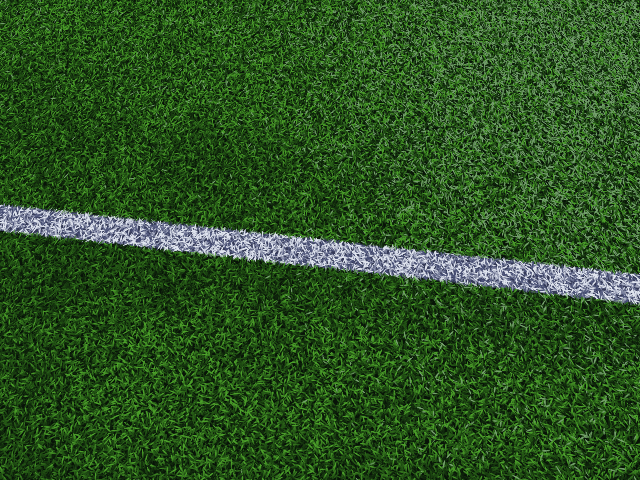
Write a WebGL 2 fragment shader that draws this texture.

```glsl
#version 300 es
precision highp float;
// Artificial turf seen at a slant, crossed by a sloping painted stripe.
// Layers of jittered cells each hold one tapered blade; a blade takes its
// colour from where it is rooted, so the stripe gets a ragged edge.

#define DENSITY 80.0        // blade cells per unit height at the bottom
#define RECESSION 0.42      // how much blades shrink towards the top
#define LAYERS 5
#define BLADE_WIDTH 0.15    // half width, in cells
#define STRIPE_START 0.547  // height of the stripe at the left side
#define STRIPE_SLOPE -0.112
#define STRIPE_HALF 0.027
#define SHEEN 0.5           // share of pale blades where glare is strongest
#define MOTTLE 0.1
#define EXPOSURE 1.14

uniform vec2 u_resolution;
out vec4 fragColor;

const vec3 SOIL = vec3(0.03, 0.075, 0.03);
const vec3 DEEP_GREEN = vec3(0.05, 0.125, 0.04);
const vec3 MID_GREEN = vec3(0.13, 0.32, 0.075);
const vec3 LIT_GREEN = vec3(0.30, 0.63, 0.165);
const vec3 PALE_GREEN = vec3(0.46, 0.63, 0.43);
const vec3 PAINT_SHADE = vec3(0.27, 0.30, 0.45);
const vec3 PAINT_LIGHT = vec3(0.88, 0.90, 0.94);

vec3 hash3(vec2 p) {
    vec3 a = fract(vec3(p.xyx) * vec3(0.1031, 0.1030, 0.0973));
    a += dot(a, a.yxz + 33.33);
    return fract((a.xxy + a.yzz) * a.zyx);
}

// Small uneven tufts, about -1 to 1
float patches(vec2 p) {
    float v = sin(p.y * 14.0 - p.x * 5.0 + 1.7 * sin(p.x * 11.0));
    v += sin(p.x * 27.0 + p.y * 19.0 + 2.0 * sin(p.y * 23.0));
    v += sin(p.y * 41.0 - p.x * 33.0 + 2.0 * sin(p.x * 37.0));
    return v / 3.0;
}

// Soft oval spot
float spot(vec2 p, vec2 centre, vec2 radius) {
    vec2 d = (p - centre) / radius;
    return exp(-dot(d, d));
}

// Signed height above the stripe centre
float stripeOffset(vec2 p) {
    return p.y - STRIPE_START - STRIPE_SLOPE * p.x;
}

float stripeMask(vec2 p) {
    float halfWidth = STRIPE_HALF + 0.003 * p.x;
    return 1.0 - smoothstep(-0.002, 0.002, abs(stripeOffset(p)) - halfWidth);
}

// Glare grows to the right and is strongest in the upper part
float glare(vec2 p) {
    float side = smoothstep(0.45, 1.3, p.x + 0.25 * (p.y - 0.5));
    return side * mix(0.25, 1.0, smoothstep(0.15, 0.75, p.y))
         + 0.12 * smoothstep(0.5, 1.0, p.y);
}

// Broad light: bright far field, shade beside the stripe and in the corners
float broadLight(vec2 p) {
    float below = -stripeOffset(p);
    float light = EXPOSURE + MOTTLE * patches(p) + 0.14 * glare(p);
    light += 0.16 * smoothstep(0.65, 1.0, p.y);
    light += 0.12 * spot(p, vec2(0.95, 0.78), vec2(0.35, 0.25));
    light += 0.10 * spot(p, vec2(0.45, 0.16), vec2(0.4, 0.12));
    light -= 0.20 * spot(p, vec2(0.46, 0.66), vec2(0.2, 0.08));
    light -= 0.12 * spot(p, vec2(0.82, 0.66), vec2(0.12, 0.08));
    light -= 0.16 * spot(p, vec2(0.0, 0.78), vec2(0.2, 0.2));
    light -= 0.22 * smoothstep(0.02, 0.035, below) * (1.0 - smoothstep(0.05, 0.24, below));
    light -= 0.25 * spot(p, vec2(0.0, 0.15), vec2(0.2, 0.3));
    light -= 0.14 * spot(p, vec2(0.57, 0.22), vec2(0.1, 0.08));
    return light - 0.15 * (1.0 - smoothstep(0.0, 0.1, p.y));
}

vec3 bladeColour(vec2 root, float tone, float pick, float light) {
    float shade = clamp(tone * light, 0.0, 1.0);
    vec3 green = mix(DEEP_GREEN, MID_GREEN, smoothstep(0.0, 0.42, shade));
    green = mix(green, LIT_GREEN, smoothstep(0.35, 0.95, shade));
    float pale = step(pick, SHEEN * glare(root)) * smoothstep(0.15, 0.6, shade);
    green = mix(green, PALE_GREEN, pale);
    vec3 paint = mix(PAINT_SHADE, PAINT_LIGHT, smoothstep(0.02, 0.55, tone));
    return mix(green, paint, stripeMask(root));
}

void main() {
    vec2 uv = gl_FragCoord.xy / u_resolution.y;

    // Ground coordinates: cells stay square but shrink with distance
    float nearness = 1.0 - RECESSION * uv.y;
    vec2 ground = vec2((uv.x - 0.667) / nearness, -log(nearness) / RECESSION);
    float light = broadLight(uv);
    vec3 colour = mix(SOIL, PAINT_SHADE * 0.75, stripeMask(uv));

    // Blades, from the shaded depth up to the lit tips
    for (int k = 0; k < LAYERS; k++) {
        float level = float(k) / float(LAYERS - 1);
        float scale = DENSITY * (0.9 + 0.25 * level);
        float pixel = scale / (nearness * u_resolution.y);
        vec2 q = ground * scale + vec2(131.7, 57.3) * float(k + 1);
        for (int n = 0; n < 9; n++) {
            vec2 id = floor(q) + vec2(n % 3 - 1, n / 3 - 1);
            vec3 rnd = hash3(id);
            vec3 look = hash3(id + 71.0);
            vec2 d = q - id - rnd.xy;
            float angle = 1.75 + (rnd.z - 0.5) * 3.0;
            vec2 along = vec2(cos(angle), sin(angle));
            float reach = 0.45 + 0.4 * look.x;
            float t = clamp(dot(d, along) / reach, -1.0, 1.0);
            float width = BLADE_WIDTH * (1.0 - 0.6 * t * t);
            float gap = length(d - along * t * reach) - width;
            float cover = 1.0 - smoothstep(-0.5 * pixel, 0.5 * pixel, gap);
            vec2 root = uv - d * nearness / scale;
            float tone = look.y * (0.55 + 0.45 * level) * (0.9 + 0.25 * t);
            colour = mix(colour, bladeColour(root, tone, look.z, light), cover);
        }
    }
    fragColor = vec4(colour, 1.0);
}
```
